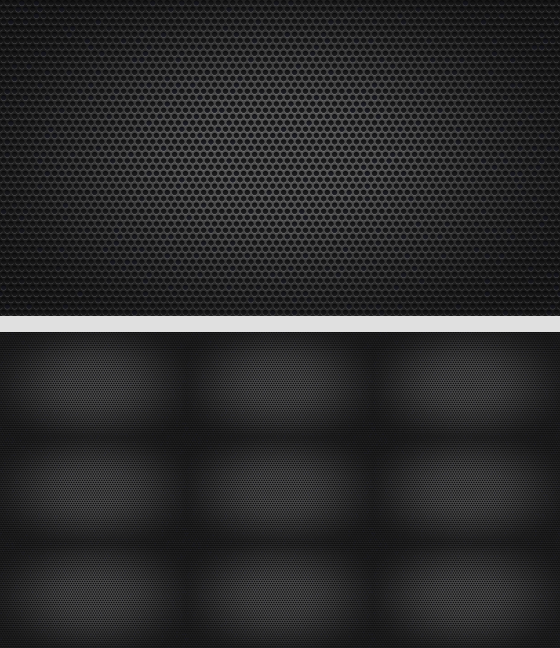
Top, the tile; bottom, the same tile 3 across and 3 down.
Reproduce this pattern procedurally as a Shadertoy shader.

```glsl
const float COLUMNS = 77.0;
const float ROWS = 50.0;            // even, so the staggered rows wrap
const float HOLE_RADIUS = 0.37;     // lengths are in column pitches
const float RIM_WIDTH = 0.06;
const float SHADOW_WIDTH = 0.09;
const vec2 RIM_DIRECTION = vec2(-0.1, -0.995);
const vec3 METAL_EDGE = vec3(0.090);
const vec3 METAL_CENTRE = vec3(0.310);
const vec3 HOLE_TOP = vec3(0.070, 0.070, 0.072);
const vec3 HOLE_BOTTOM = vec3(0.118, 0.118, 0.124);
const vec3 HOLE_TINT = vec3(0.0, 0.0, 0.025);
const float RIM_GAIN = 0.17;
const float SHADOW_GAIN = 0.42;
const float METAL_GRAIN = 0.012;
const vec2 GLOW_RANGE = vec2(0.18, 1.25);

float hash(vec2 p) {
    return fract(sin(dot(p, vec2(12.9898, 78.233))) * 43758.5453);
}

// Offset from the nearest hole centre (xy) and its wrapped index (zw)
vec4 nearestHole(vec2 p, float rowStep) {
    vec2 cell = vec2(1.0, 2.0 * rowStep);
    vec4 nearest = vec4(9.0);
    for (int k = 0; k < 2; k++) {
        float shift = 0.5 * float(k);
        vec2 g = p / cell - shift;
        vec2 offset = (fract(g) - 0.5) * cell;
        vec2 id = mod(floor(g), vec2(COLUMNS, 0.5 * ROWS)) + shift;
        if (dot(offset, offset) < dot(nearest.xy, nearest.xy)) {
            nearest = vec4(offset, id);
        }
    }
    return nearest;
}

// Wide central glow, equal on opposite borders
float glow(vec2 uv) {
    vec2 p = abs(2.0 * uv - 1.0);
    return 1.0 - smoothstep(GLOW_RANGE.x, GLOW_RANGE.y, length(p * vec2(1.0, 0.95)));
}

float band(float dist, float halfWidth, float blur) {
    return 1.0 - smoothstep(halfWidth - blur, halfWidth + blur, abs(dist));
}

void mainImage(out vec4 fragColor, in vec2 fragCoord) {
    vec2 uv = fragCoord / iResolution.xy;
    float rowStep = COLUMNS * iResolution.y / (ROWS * iResolution.x);
    float blur = 0.45 * COLUMNS / iResolution.x;

    vec2 p = uv * vec2(COLUMNS, ROWS * rowStep);
    vec4 hole = nearestHole(p + vec2(0.0, 0.5 * rowStep), rowStep);
    float radius = length(hole.xy);
    float dist = radius - HOLE_RADIUS;
    float facing = dot(hole.xy / max(radius, 0.001), RIM_DIRECTION);
    float light = glow(uv);
    float variation = hash(hole.zw);

    // Perforated sheet
    vec3 metal = mix(METAL_EDGE, METAL_CENTRE, light);
    metal += METAL_GRAIN * (variation - 0.5);

    // Hole interior, brighter toward its lower lip
    float depth = clamp(0.5 - 0.5 * hole.y / HOLE_RADIUS, 0.0, 1.0);
    vec3 inside = mix(HOLE_TOP, HOLE_BOTTOM, depth) * mix(0.82, 1.08, light);
    inside += HOLE_TINT * smoothstep(0.8, 1.0, variation);

    vec3 color = mix(inside, metal, smoothstep(-blur, blur, dist));

    // Shadow under the upper lip, highlight on the lower one
    color *= 1.0 - SHADOW_GAIN * max(-facing, 0.0)
                 * band(dist + 0.25 * SHADOW_WIDTH, SHADOW_WIDTH, blur);
    color += RIM_GAIN * smoothstep(-0.1, 0.9, facing)
           * band(dist, RIM_WIDTH, blur) * mix(0.75, 1.0, light);

    fragColor = vec4(color, 1.0);
}
```
